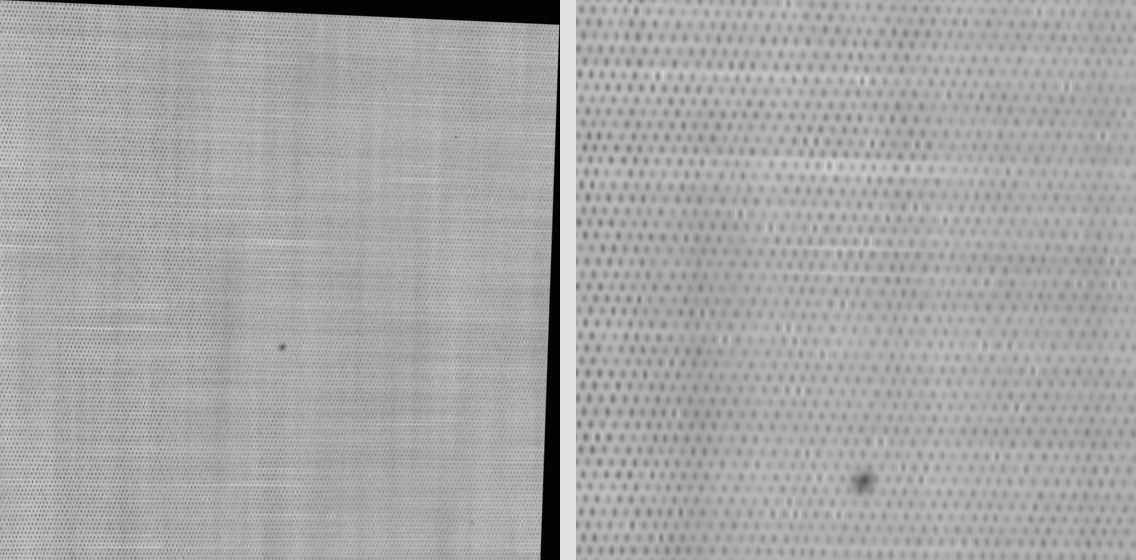
Left: the whole. Right: its middle third, enlarged.
Write a WebGL 1 fragment shader that draws this texture.

```glsl
precision highp float;
// Grey plain-woven cloth with uneven threads, lying skewed on a black ground.
uniform vec2 u_resolution;

const float ROWS = 132.0;
const float COLUMNS = 146.0;
const float ROW_SHIFT = 0.41;
const vec3 GROUND = vec3(0.01);
const float CLOTH_GREY = 0.645;

float hash(vec2 p) {
  vec3 q = fract(vec3(p.xyx) * 0.1031);
  q += dot(q, q.yzx + 33.33);
  return fract((q.x + q.y) * q.z);
}

float noise(vec2 p) {
  vec2 cell = floor(p);
  vec2 f = fract(p);
  f = f * f * (3.0 - 2.0 * f);
  float low = mix(hash(cell), hash(cell + vec2(1.0, 0.0)), f.x);
  float high = mix(hash(cell + vec2(0.0, 1.0)), hash(cell + 1.0), f.x);
  return mix(low, high, f.y);
}

// Signed noise, from -1 to 1
float vary(vec2 p) {
  return 2.0 * noise(p) - 1.0;
}

float bump(vec2 offset, vec2 radius) {
  vec2 d = offset / radius;
  return exp(-dot(d, d));
}

// Cloth coordinates: rows level out downwards, columns straighten leftwards
vec2 clothCoords(vec2 p) {
  return vec2(p.x / (0.965 + 0.0354 * p.y), p.y / (1.0 - 0.0443 * p.x));
}

// Rounded weft threads with staggered dark gaps and bright crowns
float weave(vec2 uv, float contrast) {
  float y = uv.y * ROWS + 0.12 * vary(uv * vec2(9.0, 45.0));
  float row = floor(y);
  float x = uv.x * COLUMNS - ROW_SHIFT * row + 0.18 * vary(uv * vec2(70.0, 12.0));
  vec2 f = vec2(fract(x), fract(y)) - 0.5;
  float chance = hash(vec2(floor(x), row) + 17.0);
  float gap = bump(f, vec2(0.22, 0.36)) * (0.55 + 0.9 * chance);
  float crown = bump(vec2(0.5 - abs(f.x), f.y), vec2(0.3, 0.4));
  float ridge = -cos(6.28318 * (f.y + 0.5));
  float fleck = crown * smoothstep(0.94, 1.0, chance);
  return contrast * (0.035 - 0.135 * gap + 0.025 * crown - 0.022 * ridge)
       + 0.08 * fleck;
}

// Long bands and thin slubs that follow the two thread directions
float streaks(vec2 uv) {
  float warp = 0.020 * vary(uv * vec2(22.0, 2.5))
             + 0.016 * vary(uv * vec2(75.0, 4.0) + 31.0);
  float weft = 0.012 * vary(uv * vec2(3.0, 40.0) + 57.0)
             + 0.018 * vary(uv * vec2(5.0, ROWS) + 83.0);
  float slub = smoothstep(0.86, 1.0, noise(uv * vec2(4.0, ROWS) + 119.0));
  return warp + weft + 0.05 * slub;
}

// Dark marks on the cloth
float stains(vec2 p) {
  return 0.30 * bump(p - vec2(0.504, 0.379), vec2(0.0055))
       + 0.10 * bump(p - vec2(0.508, 0.383), vec2(0.004))
       + 0.13 * bump(p - vec2(0.815, 0.755), vec2(0.003))
       + 0.08 * bump(p - vec2(0.844, 0.066), vec2(0.005));
}

void main() {
  vec2 p = gl_FragCoord.xy / u_resolution;
  vec2 uv = clothCoords(p);

  // Threads are more open on the left
  float contrast = mix(1.15, 0.6, smoothstep(0.0, 0.75, uv.x))
                 * (1.0 + 0.3 * vary(uv * vec2(14.0, 8.0) + 7.0));
  float grey = CLOTH_GREY + weave(uv, contrast) + streaks(uv);

  // Soft lighting, fine fibre grain and one long bright slub
  grey += 0.03 * bump(vec2(uv.x, uv.y - 0.45), vec2(0.06, 0.6));
  grey += 0.014 * smoothstep(0.2, 0.9, uv.x) - 0.01 * uv.y;
  grey += 0.015 * vary(uv * vec2(310.0, 260.0));
  grey += 0.055 * bump(uv - vec2(0.45, 0.634), vec2(0.13, 0.0025));
  grey -= stains(p);

  // Smoothed cloth border
  vec2 soft = 1.0 / u_resolution;
  vec2 inside = smoothstep(-soft, soft, 1.0 - uv);
  gl_FragColor = vec4(mix(GROUND, vec3(grey), inside.x * inside.y), 1.0);
}
```
